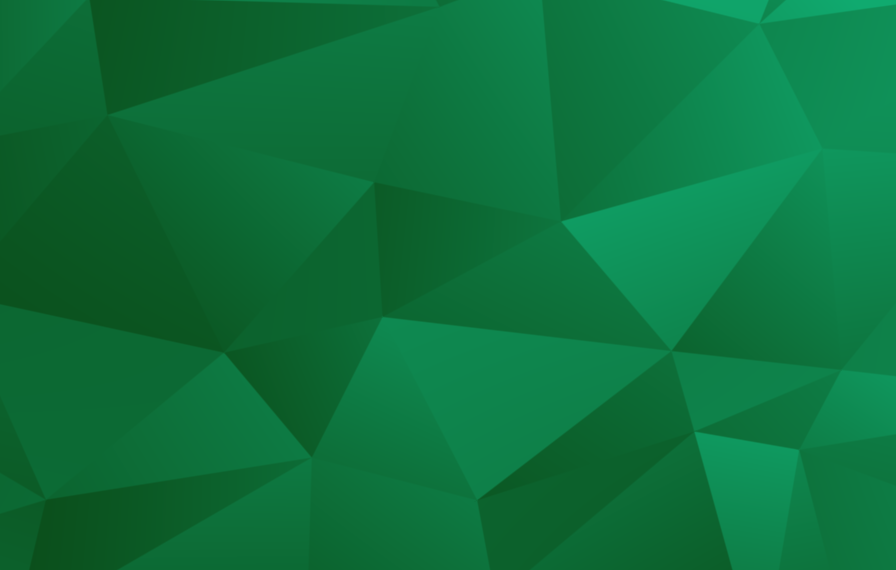
Reproduce this background procedurally as a Shadertoy shader.

```glsl
// Low-poly backdrop of green facets, dark at the left and bright at the upper right.
// A skewed, jittered grid is split into triangles; each facet adds its own
// tone and slope to a smooth overall light, then a two-colour ramp tints it.

const vec3  DARK_GREEN   = vec3(0.040, 0.275, 0.075);
const vec3  BRIGHT_GREEN = vec3(0.064, 0.665, 0.435);
const mat2  GRID_AXES    = mat2(0.37, -0.015, -0.045, 0.28); // in canvas heights
const vec2  GRID_OFFSET  = vec2(2.77, 1.29);
const float JITTER       = 0.38;   // below 0.5 keeps every cell a simple quad
const float MIN_SPLIT    = 0.022;  // smallest doubled area of a rising split
const float EDGE_WIDTH   = 0.004;  // softness of facet edges, in canvas heights
const float MEAN_TONE    = 0.45;
const vec2  LIGHT_TREND  = vec2(0.48, 0.27);
const float CORNER_TREND = 0.40;
const float FACET_TONE   = 0.32;   // full range of the facet offsets
const float FACET_SLOPE  = 0.55;   // tone change per canvas height in a facet
const float MERGE_CHANCE = 0.25;   // share of cells left as whole quads
const float SHADOW_KNEE  = 0.02;   // softens the darkest tones

float hash(vec2 p) {
    return fract(sin(dot(p, vec2(127.1, 311.7))) * 43758.5453);
}

vec2 gridVertex(vec2 id) {
    vec2 r = vec2(hash(id), hash(id + 37.2));
    return GRID_AXES * (id + (r - 0.5) * 2.0 * JITTER);
}

float cross2(vec2 a, vec2 b) {
    return a.x * b.y - a.y * b.x;
}

// Twice the area, positive when a, b, c turn left
float signedArea(vec2 a, vec2 b, vec2 c) {
    return cross2(b - a, c - a);
}

// Distance to the line a-b, positive on its left
float edgeDistance(vec2 p, vec2 a, vec2 b) {
    return cross2(normalize(b - a), p - a);
}

float triangleCoverage(vec2 p, vec2 a, vec2 b, vec2 c, float width) {
    float d = min(edgeDistance(p, a, b),
              min(edgeDistance(p, b, c), edgeDistance(p, c, a)));
    return smoothstep(-0.5, 0.5, d / width);
}

// Offset that favours light or dark, plus a slope in a random direction
float facetTone(vec2 fromCentre, vec2 seed) {
    float angle = 6.2832 * hash(seed + 11.7);
    float slope = FACET_SLOPE * (0.4 + hash(seed + 23.9));
    float offset = smoothstep(0.0, 1.0, hash(seed + 5.3)) - 0.5;
    return offset * FACET_TONE
         + slope * dot(fromCentre, vec2(cos(angle), sin(angle)));
}

// Blend of the facets of all cells that can reach p
float meshTone(vec2 p, float width) {
    vec2 home = floor(inverse(GRID_AXES) * p);
    float toneSum = 0.0, weightSum = 0.0;
    for (int j = -1; j <= 1; j++)
    for (int i = -1; i <= 1; i++) {
        vec2 id = home + vec2(i, j);
        vec2 a = gridVertex(id);
        vec2 b = gridVertex(id + vec2(1, 0));
        vec2 c = gridVertex(id + vec2(1, 1));
        vec2 d = gridVertex(id + vec2(0, 1));
        vec2 fromCentre = p - 0.25 * (a + b + c + d);

        // Prefer the rising diagonal unless it folds or leaves a sliver
        float rising  = min(signedArea(a, b, c), signedArea(a, c, d));
        float falling = min(signedArea(b, c, d), signedArea(b, d, a));
        if (rising < MIN_SPLIT && falling > rising) {
            vec2 first = a;
            a = b; b = c; c = d; d = first;
        }

        vec2 otherSeed = hash(id + 71.4) < MERGE_CHANCE ? id : id + 0.37;
        float w1 = triangleCoverage(p, a, b, c, width);
        float w2 = triangleCoverage(p, a, c, d, width);
        toneSum += w1 * facetTone(fromCentre, id)
                 + w2 * facetTone(fromCentre, otherSeed);
        weightSum += w1 + w2;
    }
    return toneSum / max(weightSum, 1e-4);
}

void mainImage(out vec4 fragColor, in vec2 fragCoord) {
    vec2 centred = fragCoord / iResolution.xy - 0.5;
    vec2 p = fragCoord / iResolution.y + GRID_AXES * GRID_OFFSET;
    float width = max(EDGE_WIDTH, 1.0 / iResolution.y);

    // Overall light plus facets
    float tone = MEAN_TONE + dot(centred, LIGHT_TREND)
               + CORNER_TREND * centred.x * centred.y
               + meshTone(p, width);

    // Lift the deepest shadows, then tint
    tone = 0.5 * (tone + sqrt(tone * tone + SHADOW_KNEE));
    fragColor = vec4(mix(DARK_GREEN, BRIGHT_GREEN, min(tone, 1.0)), 1.0);
}
```
